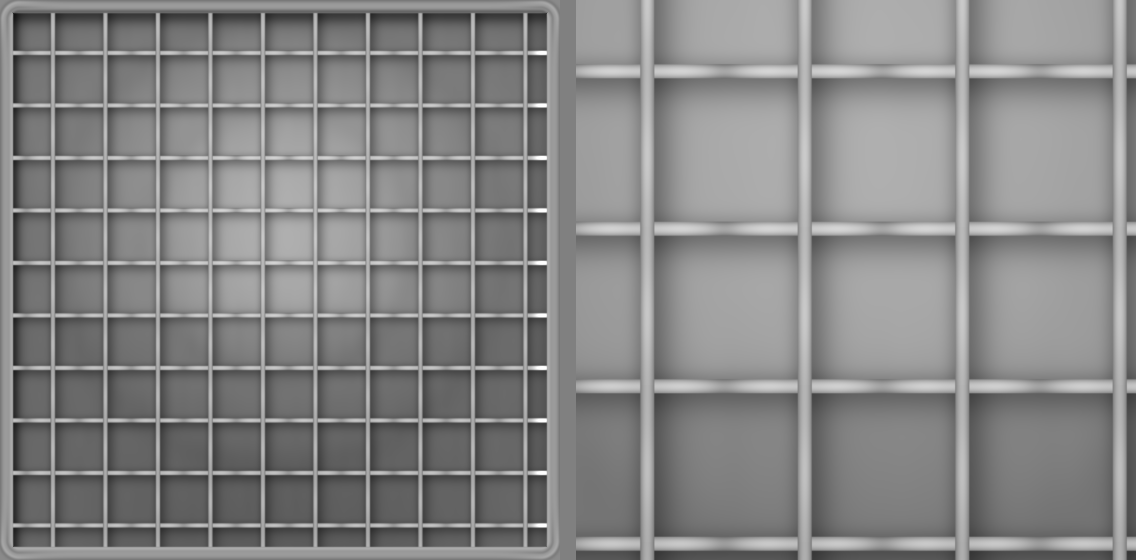
Left: the whole. Right: its middle third, enlarged.
Reproduce this pattern procedurally as a WebGL 1 fragment shader.

```glsl
precision highp float;
uniform vec2 u_resolution;

#define PITCH 0.09375
#define FRAME 0.0235
#define BAR_HALF 0.0042
#define SHADOW_REACH 0.0165
#define SHADOW_DEPTH 0.36
#define GLOW_CENTER vec2(0.5, 0.435)
#define RING_DEPTH 0.022
#define GRAIN 0.008

float hash(vec2 p) {
  return fract(sin(dot(p, vec2(127.1, 311.7))) * 43758.5);
}

float noise(vec2 p) {
  vec2 i = floor(p), f = fract(p);
  f = f * f * (3.0 - 2.0 * f);
  return mix(mix(hash(i), hash(i + vec2(1.0, 0.0)), f.x),
             mix(hash(i + vec2(0.0, 1.0)), hash(i + 1.0), f.x), f.y);
}

float bump(float x, float width) {
  return exp(-x * x / (width * width));
}

// Soft light on the back panel, dimmer in the lower half, with faint rings
float panelLight(vec2 p) {
  vec2 q = p - GLOW_CENTER;
  float r = length(q);
  float light = 0.435 + 0.24 * exp(-dot(q, q) / 0.085);
  light -= 0.085 * smoothstep(0.53, 0.60, p.y) * bump(q.x, 0.45);
  light += 0.05 * bump(p.y - 0.22, 0.16) * bump(q.x, 0.55);
  light -= RING_DEPTH * (bump(r - 0.24, 0.025) + bump(r - 0.40, 0.03));
  return light + GRAIN * (noise(p * vec2(70.0, 18.0)) - 0.5);
}

// Shadows thrown rightward and downward by the bars and by the frame
float shade(vec2 p) {
  vec2 offset = fract(p / PITCH) * PITCH;
  vec2 inset = p - FRAME;
  vec2 past = min(offset, inset) / SHADOW_REACH;
  vec2 ahead = (PITCH - offset) / 0.0077;
  vec2 thrown = SHADOW_DEPTH * exp(-past * past);
  vec2 contact = exp(-ahead * ahead);
  float s = (1.0 - thrown.x) * (1.0 - thrown.y);
  s *= (1.0 - 0.22 * contact.x) * (1.0 - 0.16 * contact.y);
  s *= 1.0 - 0.38 * bump(inset.x, 0.009) - 0.25 * bump(inset.y, 0.022);
  return s * (1.0 - 0.2 * bump(1.0 - FRAME - p.x, 0.018));
}

// Distance to the rounded outline of the frame, negative inside
float roundedEdge(vec2 p) {
  const float radius = 0.035;
  vec2 q = abs(p - 0.5) - 0.5 + radius;
  return length(max(q, 0.0)) + min(max(q.x, q.y), 0.0) - radius;
}

float frameTone(vec2 p) {
  float t = -roundedEdge(p) / FRAME;
  float tone = 0.54 + 0.07 * bump(t - 0.45, 0.3);
  float isHorizontal = step(abs(p.x - 0.5), abs(p.y - 0.5));
  float isTop = isHorizontal * step(p.y, 0.5);
  tone += mix(0.12, -0.15, isTop) * bump(t - 0.88, 0.16);
  tone -= 0.08 * bump(t, 0.16);
  // Bright and dark streaks where the sides meet
  vec2 corner = min(p, 1.0 - p);
  float nearCorner = bump(length(corner), 0.065);
  tone += nearCorner * (0.12 * bump(t - 0.15, 0.15) - 0.10 * bump(t - 0.55, 0.12));
  return tone;
}

void main() {
  vec2 p = gl_FragCoord.xy / u_resolution;
  p.y = 1.0 - p.y;
  float px = 1.0 / min(u_resolution.x, u_resolution.y);

  float panel = panelLight(p);
  float tone = panel * shade(p);

  // Rounded bars of the grid
  vec2 cell = fract(p / PITCH);
  vec2 d = abs(fract(p / PITCH + 0.492) - 0.5) * PITCH;
  vec2 cover = 1.0 - smoothstep(BAR_HALF - px, BAR_HALF + px, d);
  vec2 across = min(d / BAR_HALF, 1.0);
  vec2 bevel = 1.0 - 0.32 * across * across;
  float barLight = 0.62 + 0.22 * panel;

  float upright = barLight * bevel.x * (0.94 + 0.09 * bump(cell.y - 0.55, 0.3));
  float level = barLight * bevel.y * 1.02;
  level *= 1.0 - 0.16 * bump(cell.x - 0.5, 0.10);
  level += 0.05 * bump(abs(cell.x - 0.5) - 0.28, 0.12);
  // Glint at the right ends
  level += 0.38 * smoothstep(0.945, 0.970, p.x) * bevel.y;
  tone = mix(tone, level, cover.y);
  tone = mix(tone, upright, cover.x);

  // Raised frame around the grid
  vec2 border = min(p, 1.0 - p);
  float inset = min(border.x, border.y) - FRAME;
  tone = mix(frameTone(p), tone, smoothstep(-px, px, inset));

  gl_FragColor = vec4(vec3(clamp(tone, 0.0, 1.0)), 1.0);
}
```
